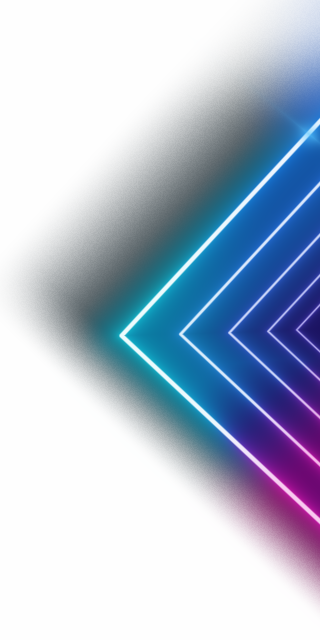
Give the GLSL for this background, as a Shadertoy shader.

```glsl
// Nested neon chevrons in cyan, blue and magenta over a soft dark shadow on white.

const vec3 PAPER = vec3(0.995);
const vec3 CYAN = vec3(0.08, 0.80, 0.88);
const vec3 AZURE = vec3(0.10, 0.52, 0.93);
const vec3 MAGENTA = vec3(0.90, 0.10, 0.74);
const vec3 VIOLET = vec3(0.42, 0.22, 0.85);
const vec3 TEAL = vec3(0.04, 0.44, 0.60);
const vec3 BLUE = vec3(0.07, 0.31, 0.61);
const vec3 NAVY = vec3(0.11, 0.07, 0.38);
const vec3 PURPLE = vec3(0.35, 0.02, 0.40);
const vec3 SMOKE = vec3(0.25, 0.29, 0.31);

const int CHEVRONS = 5;

// Hash without sine, 0 to 1
float hash(vec2 p) {
    vec3 q = fract(vec3(p.xyx) * 0.1031);
    q += dot(q, q.yzx + 33.33);
    return fract((q.x + q.y) * q.z);
}

// Signed distances to the upper and lower arm, positive outside
vec2 armDistances(vec2 p, vec2 apex) {
    vec2 q = p - apex;
    return vec2(dot(q, vec2(-0.734, 0.679)), dot(q, vec2(-0.683, -0.730)));
}

// The arms are perpendicular, so they join like the corner of a box
float cornerDistance(vec2 arms) {
    return length(max(arms, 0.0)) + min(max(arms.x, arms.y), 0.0);
}

vec2 chevronApex(float i) {
    return vec2(0.380 + 0.200 * i - 0.0158 * i * i, 0.951 + 0.0045 * i);
}

// Shadow reaches further past the upper arm and thins out near the top
float shadowCover(vec2 arms, float y) {
    float upper = 1.0 - smoothstep(0.04, 0.46, arms.x);
    float lower = 1.0 - smoothstep(0.01, 0.235, arms.y);
    return upper * lower * (1.0 - 0.65 * smoothstep(1.6, 1.95, y));
}

vec3 shadowColor(vec2 p, float d, float warm) {
    vec3 c = mix(vec3(0.08, 0.39, 0.47), SMOKE, smoothstep(0.0, 0.16, d));
    float sky = smoothstep(0.72, 1.0, p.x) * smoothstep(1.4, 1.7, p.y);
    c = mix(c, vec3(0.22, 0.39, 0.70), sky);
    return mix(c, vec3(0.48, 0.07, 0.34), warm * 0.85);
}

vec3 interiorColor(vec2 p, float depth, float warm) {
    vec3 c = mix(TEAL, BLUE, smoothstep(0.45, 0.9, p.x));
    float dusk = smoothstep(-0.2, 0.15, p.x - p.y);
    c = mix(c, NAVY, max(smoothstep(0.12, 0.46, depth), dusk * 0.8));
    return mix(c, PURPLE, warm);
}

vec3 neonColor(vec2 p, float inner, float warm) {
    vec3 c = mix(CYAN, AZURE, max(smoothstep(0.45, 0.85, p.x), min(inner * 2.0, 1.0)));
    c = mix(c, VIOLET, max(inner * 0.8, smoothstep(-0.05, 0.18, p.x - p.y)));
    return mix(c, MAGENTA, warm);
}

// Faint star with one long diagonal streak
float flare(vec2 p, vec2 center) {
    vec2 q = p - center;
    vec2 along = normalize(vec2(-0.77, 0.63));
    float t = dot(q, along);
    float s = dot(q, vec2(-along.y, along.x));
    float streak = exp(-abs(s) / 0.012 - abs(t) / 0.09);
    return 0.5 * streak + 0.5 * exp(-dot(q, q) / 0.0012);
}

void mainImage(out vec4 fragColor, in vec2 fragCoord) {
    // Canvas spans 1 by 2 units
    vec2 p = fragCoord / iResolution.xy * vec2(1.0, 2.0);
    float aa = 1.0 / iResolution.x;
    float warm = smoothstep(0.06, 0.45, p.x - p.y);

    vec2 arms = armDistances(p, chevronApex(0.0));
    float outer = cornerDistance(arms);

    // Shadow with fine grain
    float cover = shadowCover(arms, p.y);
    float grain = (hash(floor(p * 384.0)) - 0.5) * 0.05;
    cover = clamp(cover + grain * cover * (1.0 - cover) * 4.0, 0.0, 1.0);
    vec3 color = mix(PAPER, shadowColor(p, outer, warm), cover);

    // Interior fill
    float inside = 1.0 - smoothstep(-0.02, 0.02, outer);
    color = mix(color, interiorColor(p, -outer, warm), inside);

    // Neon lines: halo first, then the bright core
    for (int i = 0; i < CHEVRONS; i++) {
        float level = float(i);
        float inner = level / float(CHEVRONS - 1);
        float d = abs(cornerDistance(armDistances(p, chevronApex(level))));
        vec3 neon = neonColor(p, inner, warm);

        float spread = mix(0.038, 0.010, sqrt(inner));
        float halo = 0.62 * exp(-d / spread) + 0.30 * exp(-d / (spread * 0.3));
        color = mix(color, neon, halo * mix(1.0, 0.7, inner));

        float halfWidth = mix(0.0068, 0.0022, sqrt(inner));
        float core = 1.0 - smoothstep(halfWidth - aa, halfWidth + aa, d);
        vec3 hot = mix(vec3(1.0), neon, 0.08 + 0.35 * inner + 0.15 * warm);
        color = mix(color, hot, core);
    }

    // Glint on the upper arm
    color = mix(color, vec3(0.35, 0.78, 1.0), 0.7 * flare(p, vec2(0.969, 1.578)));

    fragColor = vec4(clamp(color, 0.0, 1.0), 1.0);
}
```
